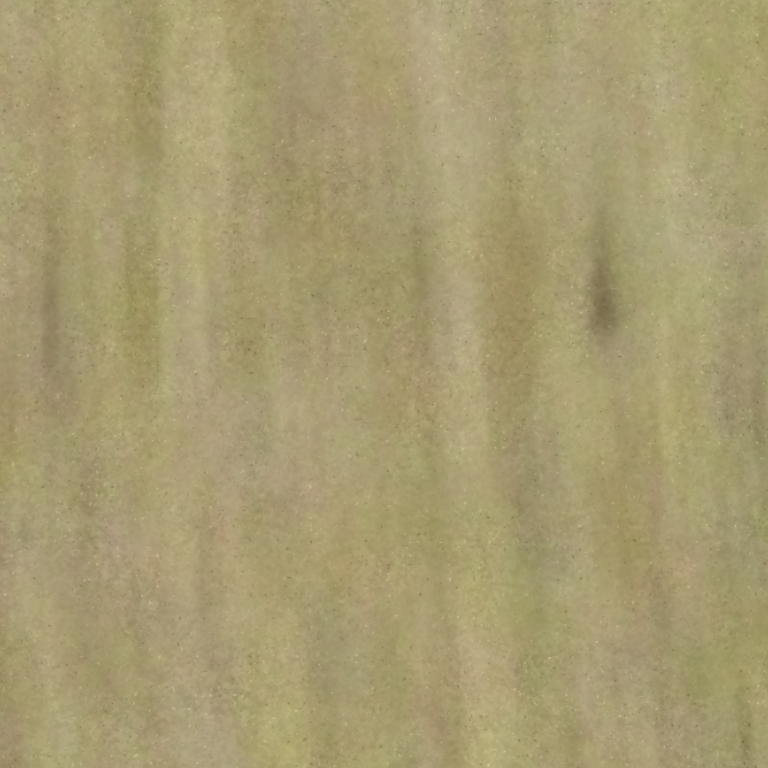
A WebGL 1 fragment shader for this texture:

```glsl
precision highp float;

uniform vec2 u_resolution;

const vec3 WOOD = vec3(0.661, 0.615, 0.450);
const vec3 PINK_SHIFT = vec3(0.012, -0.016, 0.016);
const vec3 BLUE_SHIFT = vec3(-0.004, 0.003, 0.042);
const vec3 KNOT = vec3(0.43, 0.375, 0.265);
const vec3 STAIN = vec3(0.60, 0.52, 0.335);
const vec3 PALE = vec3(0.67, 0.645, 0.50);

vec2 hash2(vec2 p) {
  vec3 q = fract(p.xyx * vec3(0.1031, 0.1030, 0.0973));
  q += dot(q, q.yzx + 33.33);
  return fract((q.xx + q.yz) * q.zy);
}

// Smooth value noise, centred on zero
float noise(vec2 p) {
  vec2 cell = floor(p);
  vec2 f = fract(p);
  f = f * f * f * (f * (f * 6.0 - 15.0) + 10.0);
  float low = mix(hash2(cell).x, hash2(cell + vec2(1.0, 0.0)).x, f.x);
  float high = mix(hash2(cell + vec2(0.0, 1.0)).x, hash2(cell + 1.0).x, f.x);
  return mix(low, high, f.y) - 0.5;
}

mat2 rotation(float angle) {
  float c = cos(angle);
  float s = sin(angle);
  return mat2(c, s, -s, c);
}

float fbm(vec2 p) {
  float sum = 0.0;
  float gain = 1.0;
  for (int i = 0; i < 3; i++) {
    sum += gain * noise(p);
    p = p * 2.03 + 17.3;
    gain *= 0.5;
  }
  return sum;
}

float softSpot(vec2 p, vec2 centre, vec2 radius) {
  vec2 q = (p - centre) / radius;
  return exp(-dot(q, q));
}

// Short flecks of varied size: positive is light, negative is dark
float flecks(vec2 p, float density) {
  vec2 cell = floor(p);
  vec2 place = hash2(cell + 11.0);
  vec2 kind = hash2(cell + 57.0);
  vec2 q = rotation(kind.x * 6.2832) * (fract(p) - 0.35 - 0.3 * place);
  float present = 1.0 - smoothstep(density - 0.15, density + 0.15, kind.y);
  float tone = mix(-1.0, 1.0, step(0.5, fract(kind.x * 7.0)));
  vec2 radius = mix(vec2(0.13, 0.09), vec2(0.23, 0.15), place.y);
  return present * tone * (0.3 + 0.9 * place.x) * softSpot(q, vec2(0.0), radius);
}

// Vertical fibres in several widths
float fibres(vec2 p) {
  float broad = noise(p * vec2(14.0, 1.5) + 3.0);
  float medium = noise(p * vec2(31.0, 3.5) + 41.0);
  float fine = noise(p * vec2(62.0, 9.0) + 83.0);
  return 0.060 * broad + 0.050 * medium + 0.026 * fine;
}

// Soft dark streaks that come and go along the grain
float darkStreaks(vec2 p) {
  float band = smoothstep(0.08, 0.45, noise(p * vec2(36.0, 1.8) + 29.0));
  return band * smoothstep(-0.05, 0.35, noise(p * vec2(9.0, 5.0) + 61.0));
}

float knotMask(vec2 p) {
  float core = softSpot(p, vec2(0.786, 0.592), vec2(0.020, 0.040));
  float tail = softSpot(p, vec2(0.782, 0.66), vec2(0.013, 0.075));
  float halo = softSpot(p, vec2(0.792, 0.63), vec2(0.035, 0.11));
  return clamp(0.50 * core + 0.28 * tail + 0.13 * halo, 0.0, 1.0);
}

// Rough, uneven surface texture, stronger in some places
float surfaceGrain(vec2 p) {
  float cluster = noise(p * 16.0 + 71.0) + 0.7 * noise(p * 37.0 + 23.0);
  vec2 bent = p + 0.004 * vec2(noise(p * 60.0), noise(p * 60.0 + 37.0));
  float grain = 0.024 * noise(rotation(0.5) * p * 85.0 + 9.0);
  grain += 0.034 * noise(rotation(1.1) * bent * 165.0 + 50.0);
  grain += 0.032 * noise(rotation(0.3) * bent * 270.0 + 19.0);
  float marks = 0.100 * flecks(bent * 100.0, 0.20 + 0.25 * cluster);
  marks += 0.080 * flecks(rotation(0.6) * bent * 135.0 + 200.0, 0.24 + 0.25 * cluster);
  return grain * (1.0 + 0.6 * cluster) + marks;
}

void main() {
  vec2 uv = gl_FragCoord.xy / u_resolution;

  // Grain leans slightly and wanders along its length
  vec2 grain = uv;
  grain.x += 0.05 * uv.x * uv.y + 0.025 * uv.y + 0.018 * noise(uv * vec2(3.0, 4.0));

  // Fibre tone and cloudy mottling
  float tone = fibres(grain) - 0.045 * darkStreaks(grain);
  tone += 0.030 * fbm(grain * vec2(9.0, 6.0) + 7.0);
  tone += 0.022 * fbm(uv * vec2(34.0, 26.0));
  vec3 color = WOOD + tone * vec3(1.0, 1.02, 0.98);

  // Pink to green and yellow to grey drifts
  float pink = fbm(grain * vec2(14.0, 8.0) + 91.0) + 0.5 * (0.5 - uv.x);
  pink += 0.8 * noise(uv * 42.0 + 5.0);
  float blue = fbm(grain * vec2(11.0, 7.0) + 133.0) + 0.35 * noise(uv * 34.0);
  color += pink * PINK_SHIFT + blue * BLUE_SHIFT;

  // Pale patches, brown stain and spindle knot
  float pale = softSpot(uv, vec2(0.58, 0.75), vec2(0.06, 0.08));
  pale += softSpot(uv, vec2(0.71, 0.82), vec2(0.06, 0.07));
  color = mix(color, PALE, 0.40 * pale);
  color = mix(color, STAIN, 0.50 * softSpot(uv, vec2(0.66, 0.60), vec2(0.045, 0.14)));
  color = mix(color, KNOT, knotMask(uv + vec2(0.008 * noise(uv * 40.0), 0.0)));

  color += surfaceGrain(uv) * vec3(1.0, 1.0, 0.94);
  gl_FragColor = vec4(clamp(color, 0.0, 1.0), 1.0);
}
```
